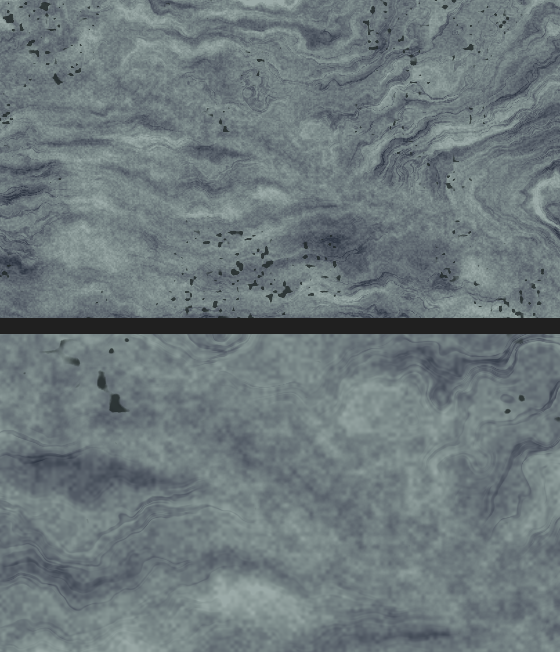
Top: the whole. Bottom: its middle third, enlarged.
Reproduce this texture procedurally as a Shadertoy shader.

```glsl
const vec3 DARK_STONE = vec3(0.185, 0.225, 0.255);
const vec3 PALE_STONE = vec3(0.575, 0.615, 0.620);
const vec3 SPECK_COLOR = vec3(0.12, 0.15, 0.15);
const vec3 GREEN_TINT = vec3(-0.012, 0.006, -0.006);
const vec3 BLUE_TINT = vec3(0.004, -0.004, 0.016);
const vec2 BAND_SCALE = vec2(4.0, 21.0);
const vec2 LINE_SCALE = vec2(5.0, 31.0);
const float BASE_TONE = 0.67;
const float BAND_CONTRAST = 1.55;
const float LINE_DEPTH = 0.30;
const float GRAIN_AMOUNT = 0.24;
const float VEIN_TONE = 0.73;
const float VEIN_SLOPE = 0.48;

float hash(vec2 p) {
    return fract(sin(dot(p, vec2(127.1, 311.7))) * 43758.5453);
}

float noise(vec2 p) {
    vec2 cell = floor(p);
    vec2 f = fract(p);
    f = f * f * (3.0 - 2.0 * f);
    float low = mix(hash(cell), hash(cell + vec2(1.0, 0.0)), f.x);
    float high = mix(hash(cell + vec2(0.0, 1.0)), hash(cell + 1.0), f.x);
    return mix(low, high, f.y);
}

// Normalised to a mean of one half
float fbm(vec2 p) {
    float sum = 0.0;
    float weight = 0.5;
    float total = 0.0;
    for (int i = 0; i < 5; i++) {
        sum += weight * noise(p);
        total += weight;
        weight *= 0.55;
        p = p * 2.03 + vec2(13.7, 7.3);
    }
    return sum / total;
}

vec2 swirl(vec2 p) {
    return vec2(fbm(p), fbm(p + vec2(31.4, 58.2))) - 0.5;
}

// Signed distance to the bent centre line of the pale vein
float veinDistance(vec2 p) {
    float run = p.x - 0.42;
    float bend = 0.5 * (run + sqrt(run * run + 0.02));
    float wobble = 0.09 * (fbm(p * 5.0 + 3.0) - 0.5);
    return (p.y - 0.76 + VEIN_SLOPE * bend + wobble) * 0.9;
}

// Folded coordinates: x runs along the layers, y across them
vec2 layerCoords(vec2 p, float vein) {
    float fold = mix(0.24, 0.52, smoothstep(-0.15, 0.15, vein));
    vec2 q = p + fold * swirl(p * 2.6 + 4.0);
    q += 0.07 * swirl(p * 8.0 + 21.0);
    float rising = smoothstep(-0.02, 0.2, vein) * smoothstep(0.8, 1.5, p.x);
    float sinking = smoothstep(0.02, -0.2, vein) * smoothstep(0.7, 1.4, p.x);
    q.y -= (0.55 * rising - 0.15 * sinking) * (q.x - 1.0);
    return q;
}

float layerTone(vec2 p, vec2 layer) {
    float band = fbm(layer * BAND_SCALE);
    float crease = abs(fbm(layer * LINE_SCALE + 17.0) - 0.5);
    float line = 1.0 - smoothstep(0.0, 0.06, crease);
    float density = smoothstep(0.32, 0.64, fbm(p * 3.2 + 9.0));
    return BASE_TONE + BAND_CONTRAST * (band - 0.5)
        - LINE_DEPTH * line * density - 0.18 * (density - 0.5);
}

float veinTone(vec2 p, float vein) {
    float core = exp(-pow(vein / 0.028, 2.0));
    float mottle = fbm(p * 45.0 + 6.0) - 0.5;
    return VEIN_TONE + 0.55 * mottle - 0.13 * core;
}

// Small dark minerals gathered in loose clusters
float speckMask(vec2 p) {
    float cluster = smoothstep(0.50, 0.72, fbm(p * 5.0 + 40.0));
    vec2 jitter = 0.012 * swirl(p * 40.0);
    float blob = noise((p + jitter) * vec2(75.0, 85.0) + 11.0);
    float cutoff = mix(0.97, 0.70, cluster);
    return smoothstep(cutoff, cutoff + 0.12, blob);
}

void mainImage(out vec4 fragColor, in vec2 fragCoord) {
    vec2 p = fragCoord / iResolution.y;
    float vein = veinDistance(p);
    vec2 layer = layerCoords(p, vein);

    // Layered rock crossed by the vein, with pale patches at the left
    float veinMask = 1.0 - smoothstep(0.045, 0.085, abs(vein));
    veinMask *= mix(0.6, 0.92, smoothstep(0.1, 0.45, p.x));
    float patches = smoothstep(0.50, 0.68, fbm(p * 4.5 + 70.0));
    patches *= mix(0.65, 0.35, smoothstep(0.2, 0.7, p.x));
    float paleMask = max(veinMask, patches);
    float tone = mix(layerTone(p, layer), veinTone(p, vein), paleMask);

    // Crystal grain, coarser inside the vein
    float fineGrain = noise(p * 230.0) - 0.5;
    float coarseGrain = noise(p * 115.0 + 5.0) - 0.5;
    tone += GRAIN_AMOUNT * (fineGrain + mix(0.5, 1.0, veinMask) * coarseGrain);

    vec3 color = mix(DARK_STONE, PALE_STONE, clamp(tone, 0.0, 1.12));
    color += mix(BLUE_TINT, GREEN_TINT, smoothstep(0.3, 0.9, tone));
    color = mix(color, SPECK_COLOR, 0.8 * speckMask(p));
    fragColor = vec4(color, 1.0);
}
```
